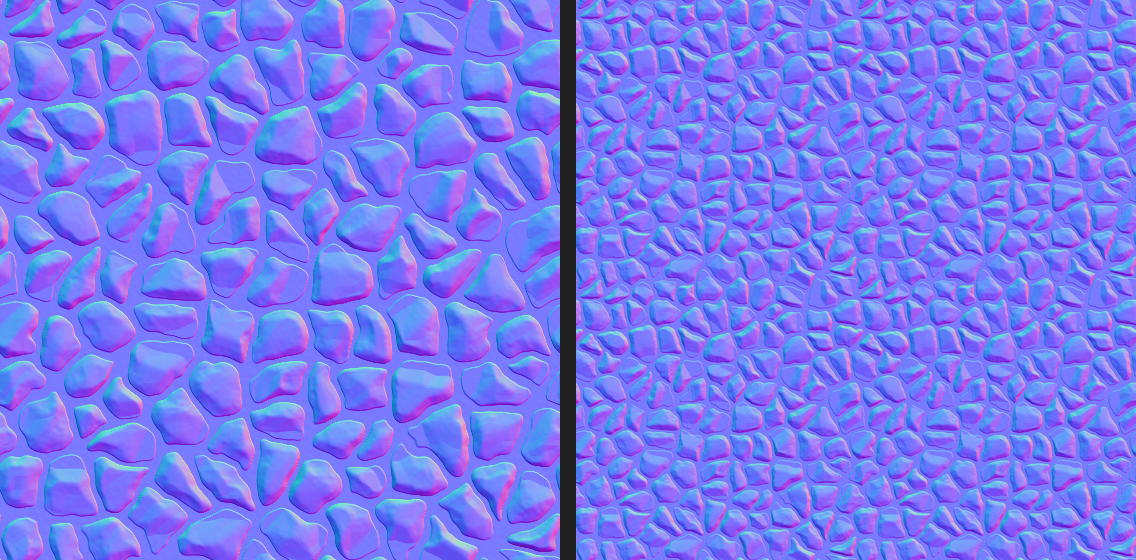
Left, the tile; right, the same tile 2 across and 2 down.
Write a WebGL 1 fragment shader that draws this texture map.

```glsl
precision highp float;
uniform vec2 u_resolution;

#define CELLS 11.0       // stones across the tile
#define JITTER 0.86      // irregularity of the layout
#define GAP 0.06         // half width of the joints
#define ROUNDING 16.0    // higher gives sharper stone corners
#define TOP 0.13         // height of the stone tops
#define LIP 0.022        // small cliff at the foot of each stone
#define CHISEL 0.42      // steepest tilt of the cut planes
#define FACET 0.045      // relief of the small facets
#define WARP 0.24        // bend of the outlines
#define EPS 0.01         // sampling step for the slope
#define LEAN vec2(-0.05, -0.04)

vec2 hash2(vec2 p) {
  vec3 q = fract(p.xyx * vec3(0.1031, 0.1030, 0.0973));
  q += dot(q, q.yzx + 33.33);
  return fract((q.xx + q.yz) * q.zy);
}

vec2 wrap(vec2 cell, float period) {
  return floor(mod(cell + 0.5, period));
}

// Smooth two-channel noise that repeats every period units
vec2 noise2(vec2 p, float period) {
  vec2 i = floor(p), f = fract(p);
  f = f * f * (3.0 - 2.0 * f);
  vec2 a = hash2(wrap(i, period));
  vec2 b = hash2(wrap(i + vec2(1.0, 0.0), period));
  vec2 c = hash2(wrap(i + vec2(0.0, 1.0), period));
  vec2 d = hash2(wrap(i + 1.0, period));
  return mix(mix(a, b, f.x), mix(c, d, f.x), f.y);
}

// Random heights joined by flat triangles
float facetNoise(vec2 p, float period) {
  vec2 i = floor(p), f = fract(p);
  vec2 side = f.x > f.y ? vec2(1.0, 0.0) : vec2(0.0, 1.0);
  float a = hash2(wrap(i, period) + 71.0).x;
  float b = hash2(wrap(i + side, period) + 71.0).x;
  float c = hash2(wrap(i + 1.0, period) + 71.0).x;
  float far = max(f.x, f.y), near = min(f.x, f.y);
  return a + (b - a) * far + (c - b) * near;
}

float smoothMin(float a, float b, float k) {
  float h = max(k - abs(a - b), 0.0) / k;
  return min(a, b) - 0.25 * k * h * h;
}

vec2 stoneCentre(vec2 cell) {
  return cell + 0.5 + JITTER * (hash2(wrap(cell, CELLS) + 5.0) - 0.5);
}

float height(vec2 p) {
  vec2 bend = noise2(p * 2.0, CELLS * 2.0) - 0.5;
  vec2 ragged = noise2(p * 5.0, CELLS * 5.0) - 0.5;
  vec2 q = p + WARP * bend + 0.3 * WARP * ragged;

  // Nearest stone
  vec2 home = floor(q), cell = home;
  float nearest = 9.0;
  for (int y = -1; y <= 1; y++)
  for (int x = -1; x <= 1; x++) {
    vec2 c = home + vec2(x, y);
    vec2 r = stoneCentre(c) - q;
    float d = dot(r, r);
    if (d < nearest) { nearest = d; cell = c; }
  }
  vec2 id = wrap(cell, CELLS);
  vec2 centre = stoneCentre(cell);

  // Rounded distance to the border, with a steepness for each side
  float weightSum = 0.0, steepSum = 0.0;
  for (int y = -2; y <= 2; y++)
  for (int x = -2; x <= 2; x++) {
    if (x == 0 && y == 0) continue;
    vec2 rel = vec2(x, y);
    vec2 other = stoneCentre(cell + rel);
    float d = dot(0.5 * (centre + other) - q, normalize(other - centre));
    float w = exp(-ROUNDING * d);
    float r = hash2(id + 37.0 * rel + 211.0).x;
    weightSum += w;
    steepSum += w * mix(0.45, 1.2, r * r);
  }
  float edge = -log(weightSum) / ROUNDING - GAP;
  float grain = noise2(p * 12.0, CELLS * 12.0).x - 0.5;
  float h = edge * steepSum / weightSum * (1.0 + 0.1 * grain);

  // Top cut by random planes
  vec2 local = p - centre;
  for (int k = 0; k < 5; k++) {
    vec2 r = hash2(id + 17.0 * float(k) + 301.0);
    vec2 s = hash2(id + 23.0 * float(k) + 507.0);
    float angle = 6.2832 * r.x;
    float tilt = CHISEL * s.x * s.x + 0.03;
    float plane = TOP * mix(0.9, 1.4, r.y) - tilt * dot(vec2(cos(angle), sin(angle)), local);
    h = smoothMin(h, plane, 0.035);
  }
  float relief = facetNoise(p * 3.0 + 1.3 * bend, CELLS * 3.0) - 0.5;
  h += FACET * relief * smoothstep(0.0, 0.15, edge);

  float stone = smoothstep(0.0, 0.02, edge);
  return (max(h, 0.0) + LIP) * stone + 0.003 * grain;
}

void main() {
  vec2 p = gl_FragCoord.xy / u_resolution * CELLS;
  vec2 e = vec2(EPS, 0.0);
  vec2 slope = vec2(height(p + e) - height(p - e),
                    height(p + e.yx) - height(p - e.yx)) / (2.0 * EPS);
  vec3 normal = normalize(vec3(LEAN - slope, 1.0));
  gl_FragColor = vec4(0.5 + 0.5 * normal, 1.0);
}
```
